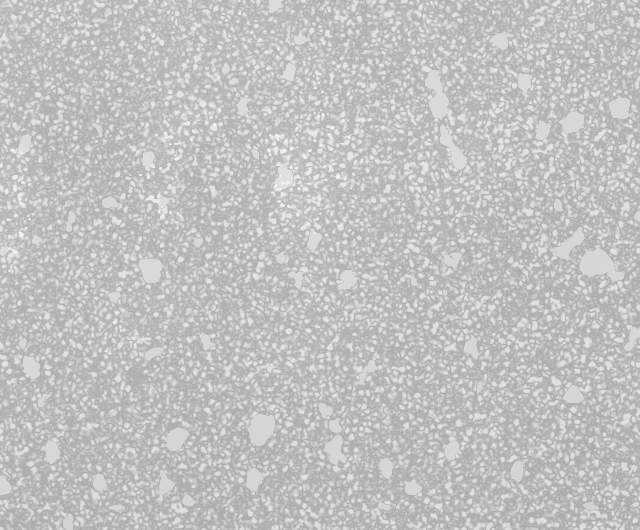
This texture is drawn by a WebGL 1 fragment shader. Its source:

```glsl
precision highp float;
// Draws a pale grey mottled surface: fine contoured grain, flat flakes and white specks.

uniform vec2 u_resolution;

const float FIELD_DEVIATION = 0.39; // spread of one cellField layer
const float DARK_LINE = 0.675;
const float GRAIN_RISE = 0.103;
const float GRAIN_TOP = 0.885;
const float FLAKE_GREY = 0.845;
const float SPECK_WHITE = 0.95;

vec3 hash3(vec2 cell) {
    vec3 q = fract(cell.xyx * vec3(0.1031, 0.1030, 0.0973));
    q += dot(q, q.yxz + 33.33);
    return fract((q.xxy + q.yzz) * q.zyx);
}

// Cellular noise: each cell holds one soft bump of random place, height and sign.
float cellField(vec2 p, float seed) {
    vec2 base = floor(p);
    vec2 local = fract(p);
    float sum = 0.0;
    for (int j = -1; j <= 1; j++) {
        for (int i = -1; i <= 1; i++) {
            vec2 offset = vec2(float(i), float(j));
            vec3 h = hash3(base + offset + seed);
            vec2 d = offset + h.xy - local;
            float k = max(0.0, 1.0 - dot(d, d));
            sum += k * k * k * (2.0 * h.z - 1.0);
        }
    }
    return sum;
}

// Two octaves of bumps, scaled to unit deviation.
float grainField(vec2 p, float frequency) {
    float coarse = cellField(p * frequency, 11.0);
    float fine = cellField(p * frequency * 1.9, 57.0);
    return (coarse + 0.45 * fine) / (1.1 * FIELD_DEVIATION);
}

// Dark along the zero contour of the grain, paler away from it.
float contourTone(float grain, float contrast) {
    float height = sqrt(grain * grain + 0.012);
    return min(DARK_LINE + GRAIN_RISE * contrast * height, GRAIN_TOP);
}

// Height of the flat flakes, with edges made ragged by the grain.
float flakeField(vec2 p, float grain) {
    float body = cellField(p * vec2(24.0, 20.0), 131.0);
    float lobes = cellField(p * 58.0, 173.0);
    return body + 0.3 * lobes + 0.05 * grain;
}

// Where the white specks gather: a main cluster and loose patches.
float speckGate(vec2 p, vec2 center) {
    vec2 d = (p - center) / vec2(0.09, 0.16);
    float patches = smoothstep(0.2, 0.8, cellField(p * 8.0, 211.0));
    float leftUpper = smoothstep(1.1, 0.5, p.x) * smoothstep(0.1, 0.6, p.y);
    return clamp(0.8 * exp(-dot(d, d)) + patches * leftUpper, 0.0, 1.0);
}

float speckMask(vec2 p, float gate) {
    float bumps = cellField(p * vec2(105.0, 120.0), 251.0);
    float threshold = mix(0.95, 0.4, gate);
    return smoothstep(threshold, threshold + 0.25, bumps) * smoothstep(0.05, 0.35, gate);
}

void main() {
    vec2 p = gl_FragCoord.xy / u_resolution.y;
    float across = gl_FragCoord.x / u_resolution.x;

    // Grain, crisper towards the right
    float grain = grainField(p, 112.0);
    float tone = contourTone(grain, mix(0.9, 1.08, across));

    // Flat flakes with a thin dark rim
    float flake = flakeField(p, grain);
    float inside = smoothstep(0.69, 0.75, flake);
    float rim = smoothstep(0.60, 0.68, flake) * (1.0 - inside);
    tone = mix(tone, DARK_LINE + 0.015, 0.6 * rim);
    tone = mix(tone, FLAKE_GREY, inside);

    // White specks
    float gate = speckGate(p, vec2(0.61, 0.73));
    tone += 0.02 * gate;
    tone = mix(tone, SPECK_WHITE, 0.85 * speckMask(p, gate));

    // Broad uneven light
    float cloud = cellField(p * 5.0, 307.0);
    tone += 0.012 * cloud + 0.022 * (p.y - 0.5) - 0.008 * (across - 0.5);

    gl_FragColor = vec4(vec3(tone), 1.0);
}
```
